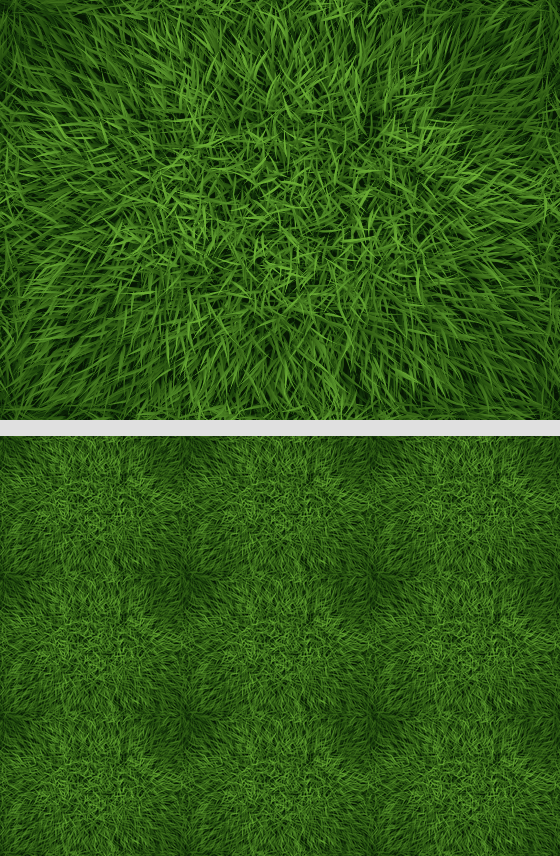
Top, the tile; bottom, the same tile 3 across and 3 down.
A Shadertoy shader for this texture:

```glsl
const float TAU = 6.28319;
const vec2 GRID = vec2(24.0, 18.0);   // blade cells across the canvas
const vec2 CLUMPS = vec2(12.0, 9.0);  // patches of lighter and darker turf
const int LAYERS = 26;

const vec3 GREENS[6] = vec3[6](
    vec3(0.02, 0.08, 0.01), vec3(0.06, 0.18, 0.03), vec3(0.13, 0.29, 0.05),
    vec3(0.22, 0.40, 0.09), vec3(0.31, 0.53, 0.15), vec3(0.42, 0.67, 0.20));

float hash(vec2 cell, float seed) {
    return fract(sin(dot(cell, vec2(127.1, 311.7)) + seed * 74.7) * 43758.5453);
}

vec2 hash2(vec2 cell, float seed) {
    return vec2(hash(cell, seed), hash(cell, seed + 0.37));
}

// Value noise that wraps after the given number of cells
float wrapNoise(vec2 uv, vec2 cells, float seed) {
    vec2 p = uv * cells;
    vec2 i = floor(p);
    vec2 f = smoothstep(0.0, 1.0, p - i);
    float a = hash(mod(i, cells), seed);
    float b = hash(mod(i + vec2(1.0, 0.0), cells), seed);
    float c = hash(mod(i + vec2(0.0, 1.0), cells), seed);
    float d = hash(mod(i + 1.0, cells), seed);
    return mix(mix(a, b, f.x), mix(c, d, f.x), f.y);
}

// Blades lean away from the middle; the lean eases off at the seams
vec2 outwardLean(vec2 uv) {
    vec2 c = uv - 0.5;
    return c * (1.0 - smoothstep(0.43, 0.5, abs(c)));
}

// Light falls off evenly towards all four edges
float vignette(vec2 uv) {
    vec2 c = 0.5 - 0.5 * cos(TAU * uv);
    return mix(0.72, 1.12, sqrt(0.5 * (c.x + c.y)));
}

// Tone ramp from deep shade to sunlit tip
vec3 grassColor(float tone) {
    float t = clamp(tone, 0.0, 1.0) * 5.0;
    int i = min(int(t), 4);
    return mix(GREENS[i], GREENS[i + 1], t - float(i));
}

// Returns coverage, position along the blade and position across it
vec3 blade(vec2 p, vec2 dir, float halfLength, float halfWidth, float bend, float pixel) {
    vec2 q = vec2(dot(p, dir), dot(p, vec2(-dir.y, dir.x)));
    float along = 0.5 + 0.5 * q.x / halfLength;
    float across = q.y + bend * (q.x * q.x - 0.2);
    float taper = min(1.0, min(1.7 * (1.0 - along), 6.0 * along));
    float cover = clamp(0.5 - (abs(across) - halfWidth * taper) / pixel, 0.0, 1.0);
    return vec3(cover, along, across / halfWidth);
}

// Paints one layer of blades over the tone below it
float addLayer(float tone, vec2 uv, float layer, float depth, float pixel) {
    vec2 p = uv * GRID;
    vec2 home = floor(p);
    for (int y = -1; y <= 1; y++) {
        for (int x = -1; x <= 1; x++) {
            vec2 cell = home + vec2(x, y);
            vec2 id = mod(cell, GRID);
            vec2 jitter = hash2(id, layer + 1.13);
            vec2 shape = hash2(id, layer + 5.71);
            vec2 look = hash2(id, layer + 9.29);

            vec2 lean = outwardLean((id + jitter) / GRID);
            float angle = TAU * look.x;
            vec2 dir = normalize(4.2 * lean + vec2(cos(angle), sin(angle)) + 0.0001);
            float halfLength = mix(0.48, 0.78, shape.x) + 0.14 * length(lean);
            float halfWidth = mix(0.04, 0.066, shape.y);
            float bend = 0.5 * (look.y - 0.5);

            vec3 b = blade(p - cell - jitter, dir, halfLength, halfWidth, bend, pixel);
            float shade = 0.82 * depth + 0.36 * (hash(id, layer + 3.47) - 0.5);
            shade += 0.3 * (b.y - 0.5) + 0.06 * clamp(b.z, -1.0, 1.0);
            tone = mix(tone, max(shade, 0.02), b.x);
        }
    }
    return tone;
}

void mainImage(out vec4 fragColor, in vec2 fragCoord) {
    vec2 uv = fragCoord / iResolution.xy;
    float pixel = GRID.x / iResolution.x;

    // Dark soil first, then blades from the shade up to the light
    float tone = 0.02;
    for (int i = 0; i < LAYERS; i++) {
        float depth = float(i) / float(LAYERS - 1);
        tone = addLayer(tone, uv, float(i) * 1.7, depth, pixel);
    }

    float clump = 0.86 + 0.28 * wrapNoise(uv, CLUMPS, 2.9);
    fragColor = vec4(grassColor(tone * clump * vignette(uv)), 1.0);
}
```
